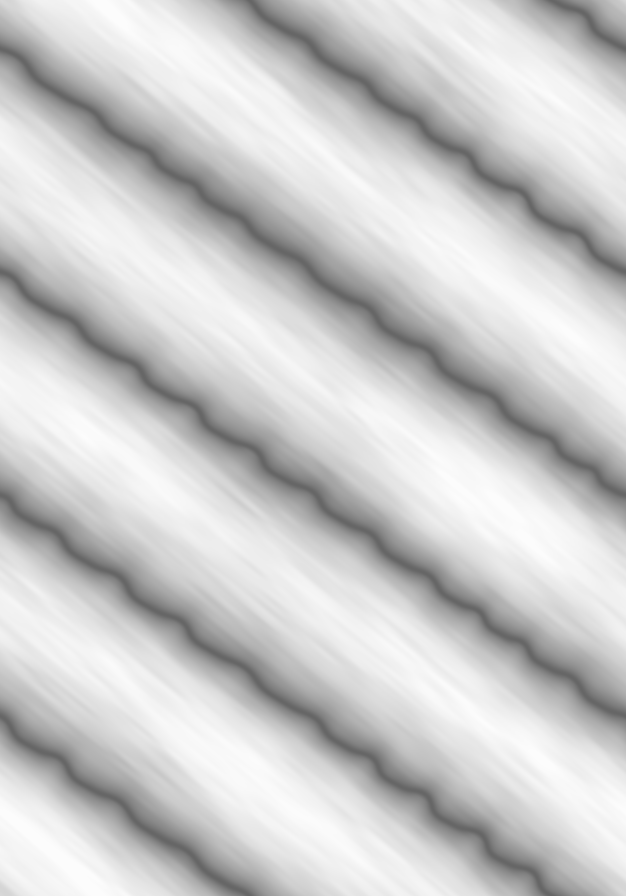
A Shadertoy shader for this pattern:

```glsl
// Soft grey rope strands running diagonally, parted by dark scalloped creases.
// A periodic diagonal phase gives the shading; slanted wrapping noise adds
// fibres, so every layer closes exactly at the canvas edges.

const float TAU = 6.2831853;
const vec2  STRANDS = vec2(2.0, 4.0);     // repeats across and down
const float OFFSET = 0.22;                // phase of the creases at the corner
const float PEAK = 0.45;                  // brightest place between two creases
const float WHITE = 1.02;                 // tone the lobes rise towards
const float DEPTH = 0.62;                 // darkening at a crease
const float DECAY = 2.75;                 // how fast the shade fades
const float CREASE_ROUND = 0.022;
const float PEAK_ROUND = 0.1;
const float CORE_DARK = 0.035;            // thin darkest line
const float CORE_WIDTH = 0.05;
const vec2  SCALLOPS = vec2(7.0, -8.0);   // whole waves along a crease
const float SCALLOP_SIZE = 0.024;
const float SWELL = 0.42;                 // strengths of the noise layers
const float CORD = 0.26;
const float FIBRE = 0.17;
const float GRAIN = 0.018;

float hash(vec2 p) {
    return fract(sin(dot(p, vec2(127.1, 311.7))) * 43758.5453);
}

// Random value of a slanted cell; the key repeats once per canvas.
float cellValue(vec2 cell, vec2 across, vec2 along) {
    float det = across.x * along.y - across.y * along.x;
    float count = abs(det);
    vec2 key = vec2(along.y * cell.x - across.y * cell.y,
                    across.x * cell.y - along.x * cell.x);
    key -= count * floor((key + 0.5) / count);
    return hash(key / count + 0.137);
}

// Value noise from -0.5 to 0.5 on a slanted grid of whole-number frequencies.
float slantNoise(vec2 uv, vec2 across, vec2 along) {
    vec2 q = vec2(dot(across, uv), dot(along, uv));
    vec2 cell = floor(q);
    vec2 f = q - cell;
    f = f * f * (3.0 - 2.0 * f);
    vec2 e = vec2(1.0, 0.0);
    float low = mix(cellValue(cell, across, along),
                    cellValue(cell + e.xy, across, along), f.x);
    float high = mix(cellValue(cell + e.yx, across, along),
                     cellValue(cell + e.xx, across, along), f.x);
    return mix(low, high, f.y) - 0.5;
}

// 0 at a crease, 1 on the ridge, with unequal flanks.
float ridgeHeight(float phase) {
    float below = fract(-phase);
    return min(below / PEAK, (1.0 - below) / (1.0 - PEAK));
}

// Wavy shift of the creases, uneven in size and spacing.
float scallop(vec2 uv) {
    float drift = slantNoise(uv, vec2(2.0, 4.0), vec2(3.0, -3.0));
    float size = 0.85 + 1.1 * slantNoise(uv, vec2(1.0, 3.0), vec2(3.0, -2.0));
    float a = TAU * (dot(SCALLOPS, uv) + 0.9 * drift);
    return SCALLOP_SIZE * size * (sin(a) + 0.25 * sin(2.0 * a + 0.8));
}

void mainImage(out vec4 fragColor, in vec2 fragCoord) {
    vec2 uv = fragCoord / iResolution.xy;

    // Diagonal strands; the scallops die out away from the crease
    float phase = dot(STRANDS, uv) + OFFSET;
    phase += scallop(uv) * exp(-3.5 * ridgeHeight(phase));
    float d = ridgeHeight(phase);

    // Broad swelling, steeper cords and fine brushed fibres
    float swell = slantNoise(uv, vec2(4.0, 7.0), vec2(3.0, -3.0));
    float cord = slantNoise(uv, vec2(20.0, 25.0), vec2(4.0, -4.0));
    float fibre = slantNoise(uv, vec2(50.0, 82.0), vec2(9.0, -10.0))
                + 0.6 * slantNoise(uv, vec2(84.0, 150.0), vec2(15.0, -14.0));
    float patchy = 0.6 + slantNoise(uv, vec2(3.0, 5.0), vec2(4.0, -3.0));

    // Rounded ridge and crease
    float lift = 1.0 - sqrt((1.0 - d) * (1.0 - d) + PEAK_ROUND * PEAK_ROUND);
    lift = max(lift, 0.0) * (1.0 + SWELL * swell + CORD * cord * patchy + FIBRE * fibre);
    lift = sqrt(lift * lift + CREASE_ROUND * CREASE_ROUND);

    // Tone
    float tone = WHITE - DEPTH * exp(-DECAY * lift);
    tone -= CORE_DARK * exp(-d * d / (CORE_WIDTH * CORE_WIDTH));
    tone += GRAIN * fibre * smoothstep(0.05, 0.5, d);
    fragColor = vec4(vec3(clamp(tone, 0.0, 0.99)), 1.0);
}
```
